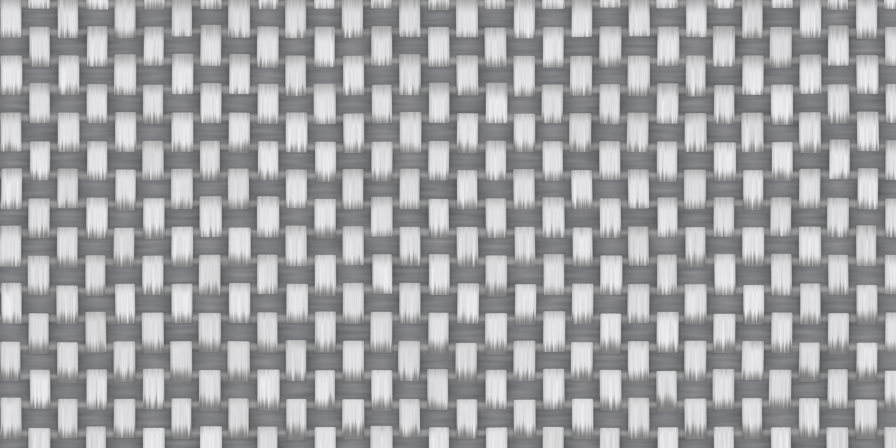
A Shadertoy shader for this texture:

```glsl
const vec2 THREADS = vec2(31.4, 15.65);     // warp columns across, weft rows up
const vec2 ORIGIN = vec2(0.12, 0.47);       // phase of the weave, in threads
const vec2 FLOAT_HALF = vec2(0.37, 0.70);   // half size of a visible warp float
const float CORNER = 0.05;
const vec2 JITTER = vec2(0.025, 0.035);     // shift of single floats
const float SIZE_VARIATION = 0.04;
const float WARP_DRIFT = 0.06;              // slow waviness of the cloth
const vec2 WARP_FIBRES = vec2(9.0, 0.45);
const vec2 WEFT_FIBRES = vec2(0.8, 7.0);
const vec2 SEAM_SPAN = vec2(0.30, 0.49);    // soft gap between weft rows
const float PI = 3.14159;

const vec3 WARP_BRIGHT = vec3(0.91, 0.91, 0.92);
const vec3 WARP_MID    = vec3(0.77, 0.77, 0.77);
const vec3 WARP_SHADE  = vec3(0.51, 0.51, 0.51);
const vec3 WEFT_LIGHT  = vec3(0.54, 0.54, 0.55);
const vec3 WEFT_DARK   = vec3(0.36, 0.37, 0.37);
const vec3 SEAM        = vec3(0.65, 0.65, 0.65);

vec2 hash2(vec2 p) {
    vec3 q = fract(p.xyx * vec3(0.1031, 0.1030, 0.0973));
    q += dot(q, q.yzx + 33.33);
    return fract((q.xx + q.yz) * q.zy);
}

// Gradient noise, roughly -0.7 to 0.7
float gradientNoise(vec2 p) {
    vec2 i = floor(p), f = p - i;
    vec2 w = f * f * f * (f * (f * 6.0 - 15.0) + 10.0);
    float corner[4];
    for (int k = 0; k < 4; k++) {
        vec2 o = vec2(k & 1, k >> 1);
        corner[k] = dot(hash2(i + o) * 2.0 - 1.0, f - o);
    }
    return mix(mix(corner[0], corner[1], w.x), mix(corner[2], corner[3], w.x), w.y);
}

float roundedBox(vec2 p, vec2 halfSize, float radius) {
    vec2 q = abs(p) - halfSize + radius;
    return length(max(q, 0.0)) + min(max(q.x, q.y), 0.0) - radius;
}

// Horizontal threads, brightest where they arch over a warp column
vec3 weftColor(vec2 p) {
    float row = floor(p.y);
    float across = abs(fract(p.y) - 0.5);
    float crest = 0.5 + 0.5 * cos(PI * (p.x - 0.5 + row));
    float streak = gradientNoise(p * WEFT_FIBRES + row * 17.0);
    float mottle = gradientNoise(p * vec2(0.6, 1.1) + 23.0);
    vec3 color = mix(WEFT_DARK, WEFT_LIGHT, 0.85 * crest + 0.4 * streak + 0.35 * mottle);
    float gap = smoothstep(SEAM_SPAN.x, SEAM_SPAN.y, across + 0.06 * streak);
    return mix(color, SEAM, gap * (0.75 + 0.4 * mottle));
}

// Bright vertical float; at.y runs from -1 at its foot to 1 at its head
vec3 warpColor(vec2 p, vec2 at, vec2 rnd, float height) {
    float fibre = gradientNoise(p * WARP_FIBRES + rnd * 31.0);
    float fine = gradientNoise(p * WARP_FIBRES * vec2(1.7, 1.3) + 71.0);
    float sheen = 0.78 + 0.5 * fibre + 0.4 * fine + 0.35 * (rnd.x - 0.5);
    vec3 color = mix(WARP_MID, WARP_BRIGHT, clamp(sheen, 0.0, 1.15));

    // Ragged shade at the foot retreats towards the upper edge of the cloth
    float ragged = at.y + 0.4 * fibre + 0.35 * fine + 0.3 * (rnd.y - 0.5);
    float footStart = mix(-0.58, -0.90, height);
    float foot = 1.0 - smoothstep(footStart - 0.4, footStart + 0.4, ragged);
    float headStart = mix(1.15, 0.65, height);
    float head = smoothstep(headStart - 0.5, headStart + 0.5, ragged);
    color = mix(color, WARP_SHADE, clamp(foot + 0.6 * head, 0.0, 1.0));
    return color * (1.0 - 0.12 * smoothstep(0.65, 1.0, abs(at.x)));
}

void mainImage(out vec4 fragColor, in vec2 fragCoord) {
    vec2 uv = fragCoord / iResolution.xy;
    vec2 p = uv * THREADS + ORIGIN;
    float aa = THREADS.y / iResolution.y;
    p += WARP_DRIFT * vec2(gradientNoise(p * 0.23), gradientNoise(p * 0.19 + 40.0));

    // Nearest float in this column: floats sit where column + row is odd
    float column = floor(p.x);
    float parity = mod(column + 1.0, 2.0);
    float row = 2.0 * floor((p.y + 0.5 - parity) * 0.5) + parity;
    vec2 cell = vec2(column, row);
    vec2 rnd = hash2(cell + 5.0);
    vec2 local = p - cell - 0.5 - JITTER * (rnd * 2.0 - 1.0);
    vec2 halfSize = FLOAT_HALF + SIZE_VARIATION * (hash2(cell + 90.0) - 0.5);
    float d = roundedBox(local, halfSize, CORNER);

    // Weft below, contact shadow, then the warp float
    vec3 color = weftColor(p);
    color *= 1.0 - 0.12 * exp(-max(d, 0.0) * 14.0);
    vec3 warp = warpColor(p, local / halfSize, rnd, uv.y);
    color = mix(color, warp, 1.0 - smoothstep(-aa * 0.8, aa * 0.8, d));
    fragColor = vec4(clamp(color, 0.0, 1.0), 1.0);
}
```
